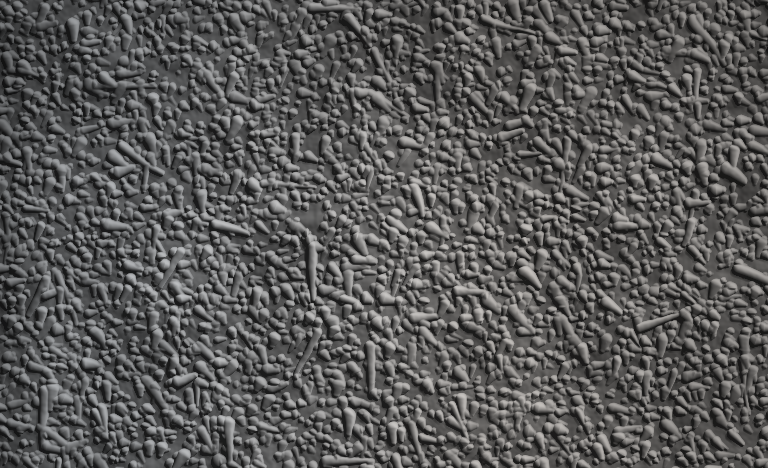
Write a WebGL 1 fragment shader that draws this texture.

```glsl
precision highp float;
// Rough grey stucco: three layers of randomly turned, slightly bent capsules
// (grains, flakes, strands) form a height field, which is lit at a low angle
// from the upper right by its slope, with short cast shadows.

uniform vec2 u_resolution;

// Lengths are in canvas heights; layer scales are cells per canvas height.
const float GRAIN_SCALE = 50.0;
const float FLAKE_SCALE = 27.0;
const float STRAND_SCALE = 11.0;
const float BLEND = 0.0015;           // softness where shapes merge
const float BEND = 0.013;             // how far shapes are warped
const vec2 LIGHT_DIR = vec2(0.64, 0.77);
const float SLOPE_STEP = 0.0024;
const float SHADOW_REACH = 0.010;
const float SLOPE_GAIN = 1.15;
const float CONTRAST = 0.33;
const float BASE_TONE = 0.355;
const float SHADOW_GAIN = 14.0;
const float HOLLOW_GAIN = 9.0;        // darkening of low ground
const float MEAN_HEIGHT = 0.006;
const float GRAIN_ANGLE = -0.95;      // favoured direction, falling to the right
const float ANGLE_SPREAD = 2.5;
const vec3 COOL_GREY = vec3(0.985, 1.0, 1.015);
const vec3 WARM_GREY = vec3(1.015, 0.995, 0.975);

vec4 hash4(vec2 p) {
  vec4 q = fract(p.xyxy * vec4(0.1031, 0.1030, 0.0973, 0.1099));
  q += dot(q, q.wzxy + 33.33);
  return fract((q.xxyz + q.yzzw) * q.zywx);
}

float noise(vec2 p) {
  vec2 i = floor(p), f = fract(p);
  vec2 u = f * f * (3.0 - 2.0 * f);
  float low = mix(hash4(i).x, hash4(i + vec2(1.0, 0.0)).x, u.x);
  float high = mix(hash4(i + vec2(0.0, 1.0)).x, hash4(i + 1.0).x, u.x);
  return mix(low, high, u.y);
}

float smoothMax(float a, float b, float k) {
  float h = max(k - abs(a - b), 0.0) / k;
  return max(a, b) + 0.25 * h * h * k;
}

// Height of one layer of scattered capsules. Ranges are (min, max) in cells.
float capsules(vec2 p, float scale, vec2 halfLength, vec2 radius, float share, float seed) {
  vec2 q = p * scale;
  vec2 cell = floor(q);
  float height = 0.0;
  for (int y = -1; y <= 1; y++) {
    for (int x = -1; x <= 1; x++) {
      vec2 id = cell + vec2(float(x), float(y));
      vec4 place = hash4(id + seed);
      vec4 form = hash4(id + seed + 57.3);
      float angle = GRAIN_ANGLE + (place.z - 0.5) * ANGLE_SPREAD;
      vec2 axis = vec2(cos(angle), sin(angle));
      float len = mix(halfLength.x, halfLength.y, form.x * form.x);
      vec2 d = q - id - place.xy;
      float along = clamp(dot(d, axis), -len, len);
      // Taper towards one end for irregular shapes
      float r = mix(radius.x, radius.y, form.y) * (1.0 - 0.3 * along / len);
      vec2 away = d - axis * along;
      float t = max(1.0 - dot(away, away) / (r * r), 0.0);
      float dome = t * (1.5 - 0.5 * t) * r / scale;
      dome *= mix(0.65, 1.25, form.z) * step(place.w, share);
      height = smoothMax(height, dome, BLEND);
    }
  }
  return height;
}

float wallHeight(vec2 p) {
  vec2 bend = vec2(noise(p * 15.0 + 3.7), noise(p * 15.0 + 41.2)) - 0.5;
  vec2 q = p + BEND * bend;
  float grains = capsules(q, GRAIN_SCALE, vec2(0.10, 0.50), vec2(0.28, 0.48), 0.85, 11.0);
  float flakes = capsules(q, FLAKE_SCALE, vec2(0.15, 0.62), vec2(0.17, 0.32), 0.66, 83.0);
  float strands = capsules(q, STRAND_SCALE, vec2(0.15, 0.70), vec2(0.07, 0.12), 0.52, 157.0);
  float h = smoothMax(grains, 1.15 * flakes, BLEND);
  h = smoothMax(h, 1.25 * strands, BLEND);
  // Broad swells, lumps and fine grit
  h += 0.010 * (noise(p * 9.0 + 7.0) - 0.5);
  h += 0.004 * (noise(p * 38.0 + 19.0) - 0.5);
  return h + 0.0011 * (noise(p * 115.0 + 29.0) - 0.5);
}

void main() {
  vec2 uv = gl_FragCoord.xy / u_resolution;
  vec2 p = gl_FragCoord.xy / u_resolution.y + 2.0;

  // Relief light: ground rising away from the lamp faces it
  float lit = wallHeight(p - LIGHT_DIR * SLOPE_STEP);
  float shaded = wallHeight(p + LIGHT_DIR * SLOPE_STEP);
  float blocker = wallHeight(p + LIGHT_DIR * SHADOW_REACH);
  float here = 0.5 * (lit + shaded);
  float slope = SLOPE_GAIN * (lit - shaded) / (2.0 * SLOPE_STEP);
  float tone = BASE_TONE + CONTRAST * slope / sqrt(1.0 + slope * slope);
  tone += HOLLOW_GAIN * (here - MEAN_HEIGHT);
  tone -= SHADOW_GAIN * max(blocker - here - 0.003, 0.0);

  // Uneven room light: dim at the sides and the top, brighter low down
  float side = 2.0 * uv.x - 1.0;
  float roomLight = 1.07 - 0.14 * side * side - 0.12 * smoothstep(0.5, 1.0, uv.y);
  roomLight *= mix(0.85, 1.0, smoothstep(0.0, 0.06, uv.x));
  tone = clamp(tone, 0.10, 0.72) * roomLight;

  vec3 tint = mix(COOL_GREY, WARM_GREY, smoothstep(0.1, 0.7, uv.x));
  gl_FragColor = vec4(tone * tint, 1.0);
}
```
